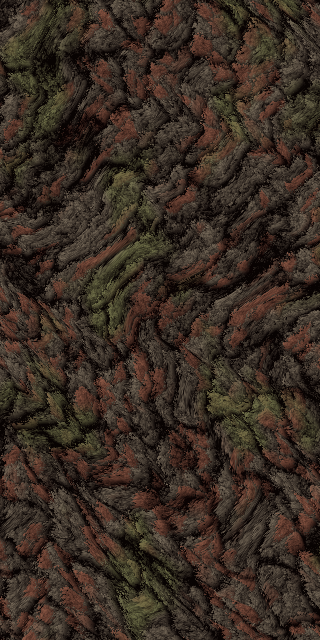
This texture is drawn by a Shadertoy shader. Its source:

```glsl
// Dark, weathered tree bark: cracked leaning plates, red scales, moss and pale lichen.

#define PLATE_SCALE vec2(9.0, 5.5)
#define SCALE_SCALE vec2(23.0, 17.0)
#define GRAIN_SCALE 21.0
#define GRAIN_CONTRAST 1.15
#define CRACK_DEPTH 0.55
#define BASE_TONE 0.54
#define RED_SHARE 0.36
#define DEEP_COLOR vec3(0.105, 0.078, 0.066)
#define PALE_COLOR vec3(0.395, 0.350, 0.295)
#define RED_TINT vec3(1.22, 0.86, 0.80)
#define MOSS_TINT vec3(0.92, 1.08, 0.74)

vec2 hash2(vec2 p) {
    vec3 q = fract(p.xyx * vec3(0.1031, 0.1030, 0.0973));
    q += dot(q, q.yzx + 33.33);
    return fract((q.xx + q.yz) * q.zy);
}

// Cellular noise: x = distance to centre, y = gap to next cell, z = cell id, w = side tilt
vec4 cellular(vec2 p) {
    vec2 cell = floor(p), nearest = vec2(0.0);
    float first = 9.0, second = 9.0, id = 0.0;
    for (int j = -1; j <= 1; j++)
    for (int i = -1; i <= 1; i++) {
        vec2 c = cell + vec2(i, j);
        vec2 h = hash2(c);
        vec2 d = c + h - p;
        float len = length(d);
        if (len < first) {
            second = first;
            first = len;
            nearest = d;
            id = fract(h.x * 7.3 + h.y * 13.7);
        } else {
            second = min(second, len);
        }
    }
    return vec4(first, second - first, id, dot(nearest, vec2(0.6, -0.8)));
}

// Layered sines that bend the plane into irregular folds
vec2 warp(vec2 p) {
    float freq = 5.0, amp = 0.055;
    for (int i = 0; i < 6; i++) {
        p += amp * sin(freq * (p.yx + 0.4 * p) + vec2(1.3, 4.1) * float(i + 1));
        freq *= 1.9;
        amp *= 0.54;
    }
    return p;
}

// Layered sines for broad patches, roughly -1 to 1
float patches(vec2 p, float seed) {
    float sum = 0.0, amp = 0.5;
    for (int i = 0; i < 4; i++) {
        sum += amp * sin(p.x + seed) * sin(p.y + seed * 1.7);
        p = mat2(1.3, 1.2, -1.2, 1.3) * p + seed;
        amp *= 0.7;
    }
    return sum;
}

// Fine rough grain from layered cells, centred on zero
float roughness(vec2 p) {
    float sum = 0.0, amp = 0.40;
    p *= GRAIN_SCALE;
    for (int i = 0; i < 4; i++) {
        sum += amp * (0.45 - cellular(p).x);
        p = mat2(1.7, 1.25, -1.25, 1.7) * p + 17.0;
        amp *= 1.2;
    }
    return sum;
}

void mainImage(out vec4 fragColor, in vec2 fragCoord) {
    vec2 p = fragCoord / iResolution.x;

    // Bend the growth direction with height, then roughen the outlines
    vec2 bent = warp(p);
    float grain = roughness(bent);
    vec2 q = bent + vec2(0.23 * sin(2.6 * p.y), 0.0);
    q += 0.022 * grain * vec2(1.0, -0.8);

    // Large plates divided into small scales
    vec4 plate = cellular(q * PLATE_SCALE + 20.0);
    vec4 flake = cellular(q * SCALE_SCALE + 50.0);
    float opening = patches(bent * 8.0, 2.3);
    float plateWidth = 0.15 + 0.11 * opening;
    float flakeWidth = 0.18 + 0.16 * patches(bent * 11.0, 5.1);
    float crack = 1.0 - smoothstep(0.2 * plateWidth, plateWidth + 0.06, plate.y);
    float seam = 1.0 - smoothstep(0.0, max(flakeWidth, 0.04) + 0.06, flake.y);

    // Tone from relief, side light, shaded hollows and cracks
    float shade = patches(bent * 6.0, 0.7);
    float tone = BASE_TONE + GRAIN_CONTRAST * grain;
    tone += 0.16 * (flake.z - 0.5) + 0.14 * (plate.z - 0.5);
    tone += 0.20 * flake.w + 0.16 * plate.w + 0.13 * shade;
    tone -= CRACK_DEPTH * crack + 0.27 * seam;

    // Lichen brightens some scales, moss tints broad areas
    float growth = patches(bent * vec2(9.0, 6.0), 3.9);
    float moss = smoothstep(0.05, 0.65, growth);
    float lichen = smoothstep(0.45, 0.85, growth + 0.4 * (flake.z - 0.5));
    tone += 0.24 * lichen * (1.0 - crack);

    // Exposed red scales, smoother than the weathered bark
    float redness = flake.z + 0.30 * patches(bent * 5.0, 8.2);
    float red = smoothstep(-0.06, 0.08, redness - 1.0 + RED_SHARE);
    red *= (1.0 - 0.8 * moss) * (1.0 - seam);
    tone = mix(tone, 0.55 * tone + 0.27, 0.6 * red * (1.0 - crack));

    vec3 color = mix(DEEP_COLOR, PALE_COLOR, clamp(tone, -0.25, 1.2));
    color *= mix(vec3(1.0), MOSS_TINT, 0.7 * moss);
    color *= mix(vec3(1.0), RED_TINT, red);
    fragColor = vec4(color, 1.0);
}
```
